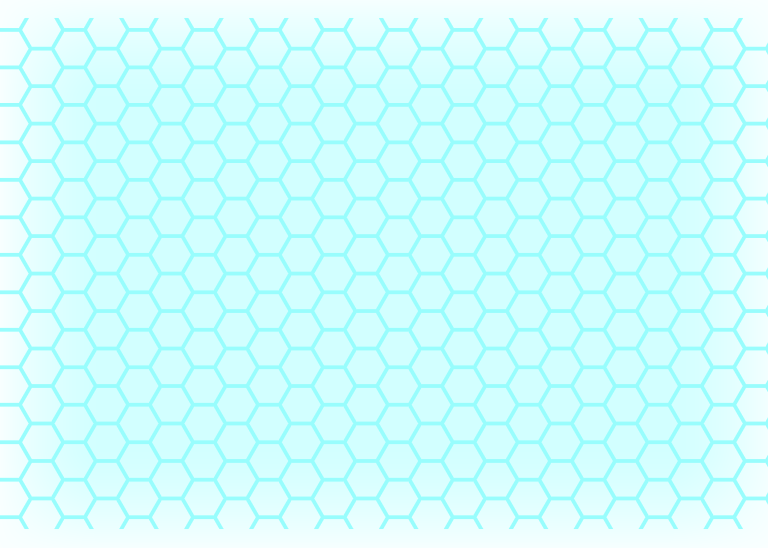
A WebGL 2 fragment shader for this pattern:

```glsl
#version 300 es
precision highp float;
// Pale cyan honeycomb of flat-topped hexagons on a ground that whitens at the rim.
// Two interleaved rectangular lattices give the nearest cell centre; the distance
// to that cell's border draws the lines. Lengths are fractions of canvas height.

uniform vec2 u_resolution;
out vec4 fragColor;

const vec3 CELL_CYAN = vec3(0.825, 1.0, 1.0);
const vec3 LINE_CYAN = vec3(0.595, 0.992, 0.992);
const vec3 RIM_WHITE = vec3(0.98, 1.0, 1.0);

const float ROW_PITCH = 0.0684;
const float LINE_WIDTH = 0.0069;
const vec2 CELL_ANCHOR = vec2(0.7275, 0.9112);
const vec2 LINE_SPAN = vec2(0.0346, 0.9672);  // bottom and top ends of the mesh

// Offset from the nearest point of a rectangular lattice.
vec2 latticeOffset(vec2 p, vec2 period) {
    return mod(p + 0.5 * period, period) - 0.5 * period;
}

// Distance from p to the closest hexagon border, for a given row pitch.
float hexBorderDistance(vec2 p, float pitch) {
    vec2 period = pitch * vec2(sqrt(3.0), 1.0);
    vec2 a = latticeOffset(p, period);
    vec2 b = latticeOffset(p - 0.5 * period, period);
    vec2 q = abs(dot(a, a) < dot(b, b) ? a : b);
    return 0.5 * pitch - max(q.y, dot(q, vec2(0.5 * sqrt(3.0), 0.5)));
}

// Antialiased step that rises through zero.
float softStep(float d, float pixel) {
    return clamp(d / pixel + 0.5, 0.0, 1.0);
}

// Glow that falls from strength at an edge to zero at the given reach.
float edgeGlow(float d, float reach, float strength) {
    return strength * pow(clamp(1.0 - d / reach, 0.0, 1.0), 1.5);
}

// Combined whitening from all four sides.
float rimGlow(vec2 p, vec2 size) {
    float left = edgeGlow(p.x, 0.18, 0.95);
    float right = edgeGlow(size.x - p.x, 0.18, 0.80);
    float bottom = edgeGlow(p.y, 0.18, 0.90);
    float top = edgeGlow(size.y - p.y, 0.18, 0.90);
    return 1.0 - (1.0 - left) * (1.0 - right) * (1.0 - bottom) * (1.0 - top);
}

void main() {
    float pixel = 1.0 / u_resolution.y;
    vec2 p = gl_FragCoord.xy * pixel;
    vec2 size = u_resolution * pixel;

    // Ground
    vec3 color = mix(CELL_CYAN, RIM_WHITE, rimGlow(p, size));

    // Mesh, cut off short of the top and bottom
    float border = hexBorderDistance(p - CELL_ANCHOR, ROW_PITCH);
    float line = softStep(0.5 * LINE_WIDTH - border, pixel);
    line *= softStep(p.y - LINE_SPAN.x, pixel) * softStep(LINE_SPAN.y - p.y, pixel);

    fragColor = vec4(mix(color, LINE_CYAN, line), 1.0);
}
```
